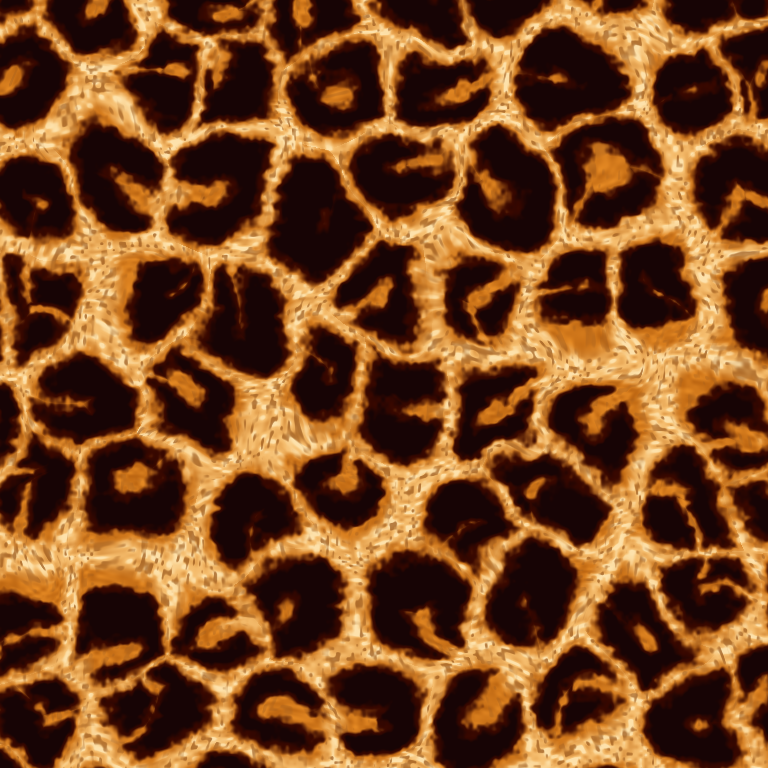
Write a three.js fragment shader that draws this texture.

```glsl
varying vec2 vUv;

vec2 hash2(vec2 p) {
  vec3 q = fract(p.xyx * vec3(0.1031, 0.1030, 0.0973));
  q += dot(q, q.yzx + 33.33);
  return fract((q.xx + q.yz) * q.zy);
}

float noise(vec2 p) {
  vec2 cell = floor(p), f = fract(p);
  f = f * f * (3.0 - 2.0 * f);
  float low = mix(hash2(cell).x, hash2(cell + vec2(1.0, 0.0)).x, f.x);
  float high = mix(hash2(cell + vec2(0.0, 1.0)).x, hash2(cell + 1.0).x, f.x);
  return mix(low, high, f.y);
}

float smoothMax(float a, float b, float k) {
  float h = max(k - abs(a - b), 0.0) / k;
  return max(a, b) + 0.25 * k * h * h;
}

// Jittered centre of a rosette, on staggered rows
vec2 site(vec2 id) {
  return id + 0.5 + 0.62 * (hash2(id) - 0.5) + vec2(0.5 * mod(id.y, 2.0), 0.0);
}

// Signed distance to a broken ring around the centre
float rosette(vec2 q, vec2 id, float border) {
  vec2 a = hash2(id + 17.0), b = hash2(id + 51.0), c = hash2(id + 83.0);
  float angle = 6.2832 * a.x;
  q = mat2(cos(angle), -sin(angle), sin(angle), cos(angle)) * q;
  float body = length(q * vec2(1.0, 1.12)) - mix(0.42, 0.6, b.x);
  body = smoothMax(body, 0.075 - border, 0.12);

  float hole = length((q - vec2(0.05, 0.0)) * vec2(0.8, 1.2)) - mix(-0.03, 0.18, a.y);
  float bend = q.y - (c.x - 0.5) * q.x * 0.8;
  float gap = max(abs(bend) - mix(-0.09, 0.08, b.y) - 0.1 * q.x, -q.x);
  float split = max(abs(q.x + 0.08) - 0.05, q.y) + 0.3 * step(c.y, 0.7);
  return smoothMax(body, -min(min(hole, gap), split), 0.06);
}

void main() {
  vec2 p = vUv * 7.4 + 20.0;
  vec2 skin = p + 0.26 * (vec2(noise(p * 2.3), noise(p * 2.3 + 40.0)) - 0.5);

  // Nearest rosette centre
  vec2 cell = floor(skin), nearest = vec2(9.0), id = cell;
  for (int y = -2; y <= 2; y++) {
    for (int x = -2; x <= 2; x++) {
      vec2 other = cell + vec2(float(x), float(y));
      vec2 d = site(other) - skin;
      if (dot(d, d) < dot(nearest, nearest)) {
        nearest = d;
        id = other;
      }
    }
  }

  // Distance to the border between neighbouring rosettes
  float border = 9.0;
  for (int y = -2; y <= 2; y++) {
    for (int x = -2; x <= 2; x++) {
      vec2 d = site(cell + vec2(float(x), float(y))) - skin;
      vec2 across = d - nearest;
      if (dot(across, across) > 0.0001) {
        border = min(border, dot(0.5 * (nearest + d), normalize(across)));
      }
    }
  }

  float spot = rosette(-nearest, id, border);
  spot += 0.08 * (noise(p * vec2(9.0, 14.0)) - 0.5);
  spot += 0.04 * (noise(p * vec2(26.0, 20.0)) - 0.5);

  // Fur: orange near the spots, speckled cream along the borders
  float grain = noise(skin * vec2(17.0, 23.0));
  float fleck = noise(skin.yx * vec2(20.0, 27.0) + 70.0);
  float patchy = noise(p * 1.6 + 9.0) - 0.5;
  float pale = smoothstep(0.0, 0.13, spot + 0.05 * patchy);
  pale *= 1.0 - smoothstep(0.06, 0.24, border + 0.12 * patchy);
  vec3 fur = mix(vec3(0.74, 0.4, 0.07), vec3(0.9, 0.54, 0.14), grain);
  fur = mix(fur, vec3(0.96, 0.74, 0.43), clamp(pale * (0.55 + 0.9 * grain), 0.0, 1.0));
  fur = mix(fur, vec3(1.0, 0.92, 0.73), pale * smoothstep(0.5, 0.85, grain) * 0.8);
  fur = mix(fur, vec3(0.62, 0.36, 0.12), smoothstep(0.55, 0.9, fleck) * (0.35 + 0.4 * pale));

  // Dark spots with a reddish rim
  vec3 dark = mix(vec3(0.22, 0.03, 0.0), vec3(0.09, 0.015, 0.018), smoothstep(0.02, 0.09, -spot));
  gl_FragColor = vec4(mix(dark, fur, smoothstep(-0.025, 0.045, spot)), 1.0);
}
```
